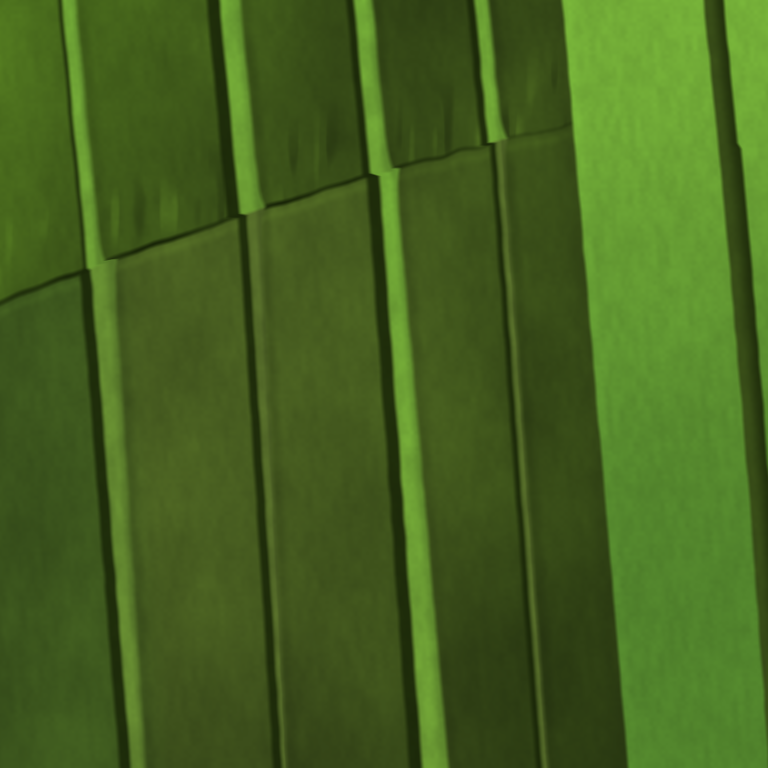
Reproduce this texture procedurally as a Shadertoy shader.

```glsl
#define RIDGES 4
#define EDGE_SOFT 0.0034
#define GRAIN 0.07
#define BLOTCH 0.20
#define LEAF_DARK vec3(0.215, 0.295, 0.09)
#define LEAF_OLIVE vec3(0.28, 0.365, 0.125)
#define LEAF_FRESH vec3(0.29, 0.43, 0.11)
#define SHADOW vec3(0.10, 0.15, 0.03)
#define RIB_LIT vec3(0.44, 0.66, 0.21)
#define RIB_DULL vec3(0.37, 0.45, 0.18)
#define BLADE_TOP vec3(0.46, 0.69, 0.22)
#define BLADE_LOW vec3(0.315, 0.51, 0.17)

// Per-rib values, left to right, for the upper and lower row
const vec4 upperEdge = vec4(0.081, 0.286, 0.461, 0.618);
const vec4 upperRib = vec4(0.018, 0.027, 0.024, 0.018);
const vec4 upperShade = vec4(0.005, 0.017, 0.010, 0.010);
const vec4 lowerEdge = vec4(0.090, 0.304, 0.478, 0.632);
const vec4 lowerSlope = vec4(0.081, 0.064, 0.072, 0.074);
const vec4 lowerRibStart = vec4(0.030, 0.017, 0.021, 0.009);
const vec4 lowerRibEnd = vec4(0.019, 0.006, 0.034, 0.008);
const vec4 lowerShade = vec4(0.015, 0.012, 0.017, 0.008);
const vec4 lowerLight = vec4(0.55, 0.15, 0.95, 0.15);

float hash(vec2 p) {
    p = fract(p * vec2(0.1031, 0.1137));
    p += dot(p, p.yx + 33.33);
    return fract((p.x + p.y) * p.x * 17.0);
}

float noise(vec2 p) {
    vec2 i = floor(p), f = fract(p);
    f = f * f * (3.0 - 2.0 * f);
    return mix(mix(hash(i), hash(i + vec2(1, 0)), f.x),
               mix(hash(i + vec2(0, 1)), hash(i + vec2(1, 1)), f.x), f.y);
}

float fbm(vec2 p) {
    float sum = 0.0, amp = 0.5;
    for (int i = 0; i < 4; i++) {
        sum += amp * noise(p);
        p = p * 2.03 + 17.1;
        amp *= 0.5;
    }
    return sum / 0.9375;
}

float band(float x, float a, float b, float soft) {
    return smoothstep(a - soft, a + soft, x) - smoothstep(b - soft, b + soft, x);
}

void mainImage(out vec4 fragColor, in vec2 fragCoord) {
    vec2 uv = fragCoord / iResolution.xy;
    float t = 1.0 - uv.y;
    float soft = max(EDGE_SOFT, 0.75 / iResolution.x);
    float x = uv.x + 0.0015 * (noise(uv * vec2(8.0, 40.0)) - 0.5);
    float along = uv.x - 0.08 * t;

    // Cross seam and the two rows it separates
    float seam = 0.3945 - 0.40 * uv.x + 0.118 * uv.x * uv.x;
    float d = t - seam + 0.005 * (noise(vec2(uv.x * 40.0, 3.0)) - 0.5);
    float lower = smoothstep(-soft, soft, d);

    // Leaf panels with broad blotches
    float blotch = fbm(vec2(along * 9.0, t * 6.0) + 4.0);
    vec3 upperLeaf = mix(LEAF_FRESH, LEAF_DARK, smoothstep(-0.1, 0.6, uv.x + 0.6 * t));
    vec3 lowerLeaf = mix(LEAF_OLIVE, LEAF_DARK, smoothstep(0.3, 0.8, uv.x));
    lowerLeaf *= 1.0 - 0.17 * smoothstep(0.6, 1.05, t);
    lowerLeaf = mix(lowerLeaf, vec3(0.22, 0.33, 0.11), 0.7 * (1.0 - smoothstep(0.06, 0.16, along)));
    vec3 color = mix(upperLeaf, lowerLeaf, lower);
    color *= 1.0 + BLOTCH * 2.0 * (blotch - 0.5);

    // Short raised creases above the seam
    float crease = noise(vec2(along * 65.0 + t * 6.0, t * 11.0 + 2.0));
    float nearSeam = smoothstep(-0.12, -0.04, d) * (1.0 - lower);
    color *= 1.0 + nearSeam * (0.25 * smoothstep(0.7, 0.95, crease)
                             - 0.2 * smoothstep(0.3, 0.1, crease));

    // Seam groove and its lit lower lip
    float grooveWidth = mix(0.0035, 0.0015, uv.x);
    float groove = band(d, -grooveWidth, grooveWidth, soft);
    float grooveFade = 1.0 - 0.6 * smoothstep(0.5, 0.68, uv.x);
    color = mix(color, SHADOW, groove * grooveFade * (0.6 + 0.5 * noise(uv * 22.0)));
    color *= 1.0 + 0.10 * band(d, 0.008, 0.018, 0.006);

    // Ribs: shadow on the left, lit face on the right
    for (int i = 0; i < RIDGES; i++) {
        float fall = clamp((t - seam) / (1.0 - seam), 0.0, 1.0);
        float edge = mix(upperEdge[i] + 0.095 * t, lowerEdge[i] + lowerSlope[i] * t, lower);
        float rib = mix(upperRib[i], mix(lowerRibStart[i], lowerRibEnd[i], fall), lower);
        float shade = mix(upperShade[i], lowerShade[i], lower);
        float light = mix(0.95 - 0.5 * t, lowerLight[i] * (1.0 - 0.2 * fall), lower);
        float flare = 0.007 * exp(-abs(d) * 60.0);
        vec3 face = mix(RIB_DULL * mix(0.82, 1.0, light), RIB_LIT, light);
        face *= 0.95 + 0.1 * noise(vec2(x * 70.0, t * 30.0));
        face *= 1.0 - 0.15 * smoothstep(edge + 0.5 * rib, edge + rib, x);
        color *= 1.0 - 0.10 * band(x, edge + rib, edge + rib + 0.012, 0.007);
        color = mix(color, SHADOW, 0.88 * band(x, edge - shade, edge, soft * 1.2));
        color = mix(color, face, band(x, edge, edge + rib + flare, soft * 1.2));
    }

    // Broad bright blade
    float bladeEdge = 0.732 + 0.086 * t;
    vec3 blade = mix(BLADE_TOP, BLADE_LOW, smoothstep(-0.05, 0.8, t));
    blade *= 0.96 + 0.08 * fbm(uv * 7.0 + 9.0);
    blade *= 1.0 + 0.04 * band(x, bladeEdge, bladeEdge + 0.012, 0.005);
    color *= 1.0 - 0.08 * smoothstep(bladeEdge - 0.03, bladeEdge, x);
    color = mix(color, blade, smoothstep(-soft, soft, x - bladeEdge));

    // Dark gap near the right border, stepped once
    float gap = 0.916 + 0.105 * t - 0.02 * t * t;
    float gapEnd = gap + 0.026 - 0.004 * t + 0.004 * smoothstep(0.185, 0.195, t);
    vec3 gapColor = mix(LEAF_DARK, SHADOW, 0.75 * smoothstep(gap + 0.006, gapEnd, x));
    color = mix(color, gapColor, band(x, gap, gapEnd, soft));

    // Fine grain, stretched along the ribs
    float grain = noise(vec2(along * 120.0, t * 50.0)) + 0.5 * noise(uv * 190.0) - 0.75;
    color *= 1.0 + GRAIN * grain;
    fragColor = vec4(clamp(color, 0.0, 1.0), 1.0);
}
```
